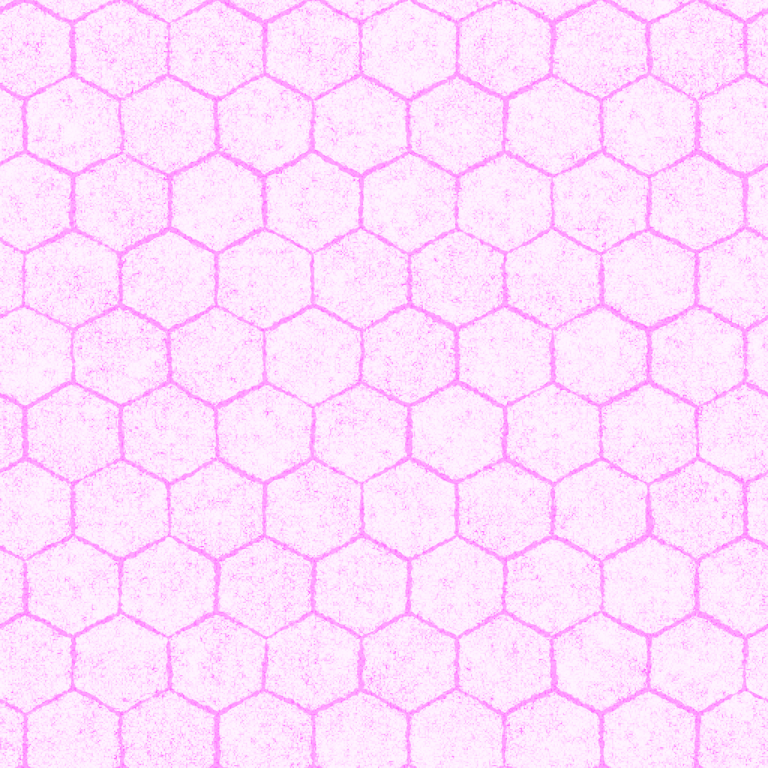
Give the GLSL for this pattern, as a WebGL 2 fragment shader.

```glsl
#version 300 es
precision highp float;
// Seamless honeycomb of pale pink hexagonal tiles with worn magenta joints.
// A staggered lattice gives the joint distance; wrapping value noise, cellular
// spots and a sine weave set the density of a fine, speckled grain.
uniform vec2 u_resolution;
out vec4 fragColor;

const vec2 TILES = vec2(8.0, 10.0);       // columns, rows (rows must be even)
const float ROW_START = 0.365;            // centre height of the lowest row, in rows
const vec2 ROW_SHIFT = vec2(0.76, 0.26);  // tile centre in even and odd rows
const float ROW_HEIGHT = 0.8660254;       // row step of a regular hexagon lattice
const vec2 JOINT_HALF = vec2(0.012, 0.034); // thinnest and thickest half width
const float JOINT_SOFT = 0.012;
const float JOINT_INK = 0.29;
const float WOBBLE = 0.030;
const float RAGGED = 0.030;
const float RIM_WIDTH = 0.11;
const float RIM_DENSITY = 0.9;
const float GRAIN_CELLS = 512.0;
const float GRAIN_INK = 0.088;
const float BASE_INK = 0.036;
const float MAX_INK = 0.56;
const float SPOT_CELLS = 64.0;
const float SPOT_DENSITY = 0.75;
const float WEAVE_CYCLES = 96.0;
const float WEAVE_DEPTH = 0.11;
const vec3 PAPER = vec3(1.0);
const vec3 INK = vec3(0.0, 1.0, 0.0);     // light absorbed by full ink
const float TAU = 6.2831853;

// Integer hash of a lattice cell, 0 to 1
float hash(vec2 cell, float seed) {
  uvec3 v = uvec3(vec3(cell + 0.5, seed));
  uint n = v.x * 1597u + v.y * 51749u + v.z * 91193u + 7919u;
  n = (n ^ (n >> 15)) * 73244475u;
  n = (n ^ (n >> 13)) * 40503181u;
  return float((n ^ (n >> 16)) & 65535u) / 65536.0;
}

// Value noise that wraps after the given number of cells
float noise(vec2 uv, float cells, float seed) {
  vec2 p = uv * cells - 0.5;
  vec2 c = floor(p), f = p - c;
  f = f * f * (3.0 - 2.0 * f);
  vec2 a = mod(c, cells), b = mod(c + 1.0, cells);
  float low = mix(hash(a, seed), hash(vec2(b.x, a.y), seed), f.x);
  float high = mix(hash(vec2(a.x, b.y), seed), hash(b, seed), f.x);
  return mix(low, high, f.y);
}

// Cellular noise: scattered soft spots of varied size
float spots(vec2 uv) {
  vec2 p = uv * SPOT_CELLS, c = floor(p);
  float strength = 0.0;
  for (int y = -1; y <= 1; y++) {
    for (int x = -1; x <= 1; x++) {
      vec2 cell = c + vec2(x, y), id = mod(cell, SPOT_CELLS);
      vec2 centre = cell + vec2(hash(id, 11.0), hash(id, 12.0));
      float size = 0.3 + 0.45 * hash(id, 13.0);
      float spot = 1.0 - smoothstep(0.3 * size, size, distance(p, centre));
      strength = max(strength, spot * step(0.6, hash(id, 14.0)));
    }
  }
  return strength;
}

// Distance to the nearest joint in x, tile index in yz
vec3 honeycomb(vec2 uv) {
  vec2 p = uv * TILES - vec2(0.0, ROW_START);
  float best = 10.0;
  vec2 offset = vec2(0.0), id = vec2(0.0);
  for (int i = 0; i < 2; i++) {
    float row = floor(p.y) + float(i);
    float x = p.x - mix(ROW_SHIFT.x, ROW_SHIFT.y, mod(row, 2.0));
    float column = floor(x + 0.5);
    vec2 d = vec2(x - column, (p.y - row) * ROW_HEIGHT);
    if (dot(d, d) < best) {
      best = dot(d, d);
      offset = abs(d);
      id = mod(vec2(column, row), TILES);
    }
  }
  float edge = 0.5 - max(offset.x, 0.5 * offset.x + ROW_HEIGHT * offset.y);
  return vec3(edge, id);
}

void main() {
  vec2 uv = gl_FragCoord.xy / u_resolution;

  // Slightly bent joints of uneven width
  vec2 bend = vec2(noise(uv, 30.0, 1.0), noise(uv, 30.0, 2.0)) - 0.5;
  vec3 comb = honeycomb(uv + WOBBLE * bend / TILES);
  float ragged = RAGGED * (noise(uv, 256.0, 3.0) - 0.5);
  float halfWidth = mix(JOINT_HALF.x, JOINT_HALF.y, noise(uv, 20.0, 4.0));
  float soft = max(JOINT_SOFT, 0.6 * TILES.x / u_resolution.x);
  float joint = 1.0 - smoothstep(-soft, soft, comb.x + ragged - halfWidth);
  float rim = 1.0 - smoothstep(0.01, RIM_WIDTH, comb.x);

  // Grain density: tile tone, clouds, spots, stained rims and weave
  float tone = mix(0.75, 1.1, hash(comb.yz, 5.0));
  float cloud = 0.6 * noise(uv, 26.0, 6.0) + 0.8 * noise(uv, 96.0, 7.0);
  float density = tone * (0.1 + 1.1 * cloud) + SPOT_DENSITY * spots(uv);
  density += RIM_DENSITY * rim * noise(uv, 18.0, 9.0);
  vec2 weave = cos(TAU * WEAVE_CYCLES * uv);
  density *= 1.0 - WEAVE_DEPTH * (weave.x + weave.y);

  // Speckles with many faint and few strong grains
  float grain = -log(1.0 - 0.995 * noise(uv, GRAIN_CELLS, 8.0));
  float ink = BASE_INK + GRAIN_INK * grain * mix(density, 1.0, joint);
  ink += joint * JOINT_INK;
  fragColor = vec4(PAPER - INK * min(ink, MAX_INK), 1.0);
}
```
